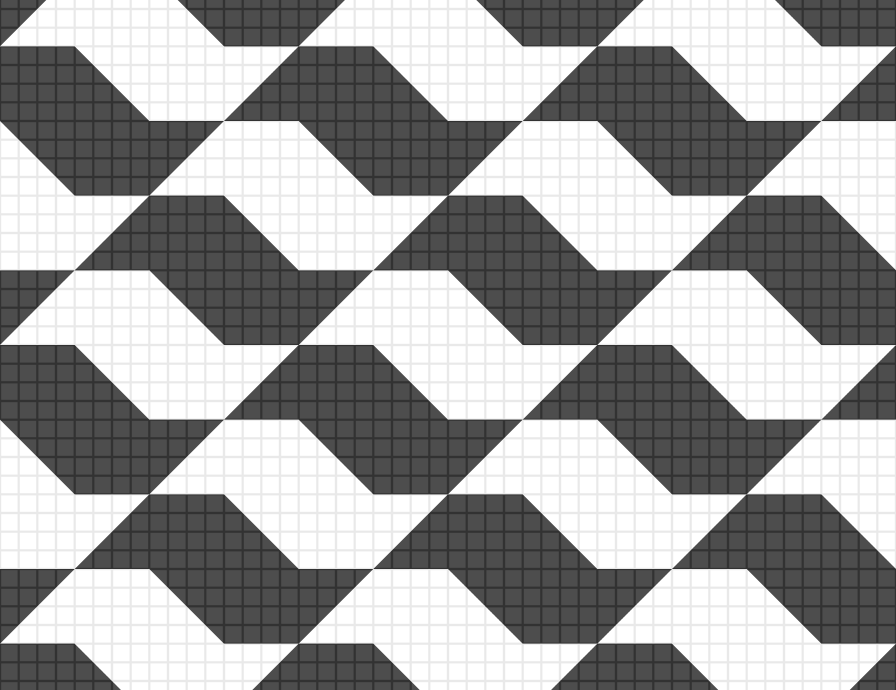
Write a Shadertoy shader that draws this pattern.

```glsl
// Interlocking dark and white folded ribbons over a fine square tile grid.

// True inside a dark ribbon; p is in units of four tiles, with y downward.
bool insideRibbon(vec2 p) {
    float row = floor(p.y / 2.0);
    float x = mod(p.x + 1.0 + 2.0 * row, 4.0);
    float y = p.y - 2.0 * row;
    // Upper half widens downward, lower half narrows again one unit further right.
    return y < 1.0 ? abs(x - 1.5) < 0.5 + y
                   : abs(x - 2.5) < 2.5 - y;
}

// True on the joints between tiles, four tiles per unit.
bool onJoint(vec2 p) {
    vec2 toLine = abs(fract(p * 4.0 + 0.5) - 0.5);
    return min(toLine.x, toLine.y) < 0.061;
}

vec3 patternColor(vec2 p) {
    bool joint = onJoint(p);
    float gray = insideRibbon(p) ? (joint ? 0.195 : 0.302)
                                 : (joint ? 0.915 : 1.0);
    return vec3(gray);
}

void mainImage(out vec4 fragColor, in vec2 fragCoord) {
    const int SAMPLES = 5;
    vec3 sum = vec3(0.0);

    // Average a grid of samples in each pixel to smooth all edges.
    for (int j = 0; j < SAMPLES; j++) {
        for (int i = 0; i < SAMPLES; i++) {
            vec2 offset = (vec2(i, j) + 0.5) / float(SAMPLES) - 0.5;
            vec2 q = fragCoord + offset;
            // Twelve units across, with y measured down from the middle.
            vec2 p = vec2(q.x, 0.5 * iResolution.y - q.y) * 12.0 / iResolution.x;
            sum += patternColor(p);
        }
    }
    fragColor = vec4(sum / float(SAMPLES * SAMPLES), 1.0);
}
```
